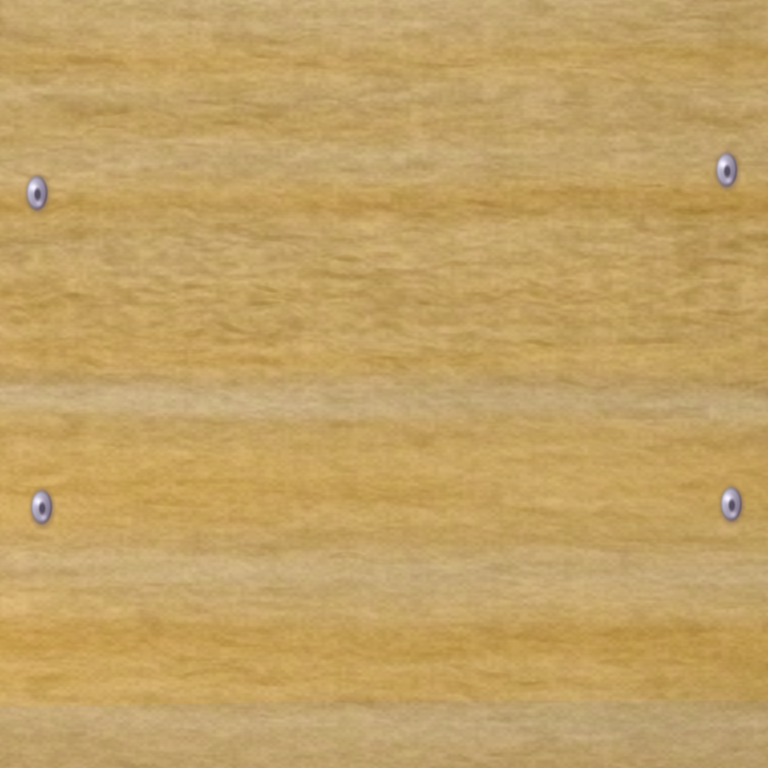
Write a Shadertoy shader that draws this texture.

```glsl
// A pale golden plywood board with horizontal bands, short wavy flecks
// and four small metal screws. The bands are summed bell curves, the grain
// is stretched value noise, and the screws are shaded soft ellipses.

float hash(vec2 p) {
    return fract(sin(dot(p, vec2(127.1, 311.7))) * 43758.5453);
}

float noise(vec2 p) {
    vec2 cell = floor(p), f = fract(p);
    f = f * f * (3.0 - 2.0 * f);
    return mix(mix(hash(cell), hash(cell + vec2(1, 0)), f.x),
               mix(hash(cell + vec2(0, 1)), hash(cell + vec2(1, 1)), f.x), f.y);
}

float fbm(vec2 p) {
    float sum = 0.0, weight = 0.5;
    for (int i = 0; i < 4; i++) {
        sum += weight * noise(p);
        p = p * 2.03 + vec2(17.3, 9.1);
        weight *= 0.5;
    }
    return sum / 0.9375;
}

// Bell curve around a height
float band(float y, float center, float width) {
    float d = (y - center) / width;
    return exp(-d * d);
}

vec3 wood(vec2 p) {
    // Heights drift slowly, so that the bands are not ruled lines
    float y = p.y + 0.018 * (fbm(vec2(p.x * 2.5, p.y * 7.0)) - 0.5);

    // Pale sapwood against golden heartwood
    float pale = 0.42;
    pale += 0.30 * band(y, 0.99, 0.05) + 0.25 * band(y, 0.875, 0.018);
    pale += 0.35 * band(y, 0.795, 0.030) + 0.15 * band(y, 0.68, 0.030);
    pale += 0.50 * band(y, 0.478, 0.024) + 0.42 * band(y, 0.255, 0.035);
    pale -= 0.20 * band(y, 0.925, 0.018) + 0.25 * band(y, 0.735, 0.022);
    pale -= 0.20 * band(y, 0.535, 0.025) + 0.25 * band(y, 0.37, 0.060);
    pale -= 0.42 * band(y, 0.165, 0.028) + 0.20 * band(y, 0.115, 0.025);

    // Darker streaks and seams
    float shade = 0.025 * band(y, 0.925, 0.012) + 0.025 * band(y, 0.845, 0.015);
    shade += 0.045 * band(y, 0.728, 0.016) + 0.015 * band(y, 0.61, 0.070);
    shade += 0.040 * band(y, 0.505, 0.014) + 0.015 * band(y, 0.43, 0.012);
    shade += 0.025 * band(y, 0.295, 0.012) + 0.030 * band(y, 0.17, 0.020);

    // Sharp joint to the greyish bottom strip
    float joint = 0.0805 + 0.007 * smoothstep(0.0, 0.5, p.x);
    float strip = 1.0 - smoothstep(-0.0015, 0.0015, p.y - joint);
    pale = mix(pale, 0.70 + 0.25 * band(p.y, 0.06, 0.025), strip);
    shade = mix(shade, 0.035 - 0.020 * band(p.y, 0.06, 0.025), strip);

    // Long faint streaks
    float streak = fbm(vec2(p.x * 4.0, y * 60.0)) - 0.5;

    // Short flecks whose slope wanders, with rougher grain between them
    float slope = 0.35 * (noise(p * vec2(5, 9) + 3.0) - 0.35);
    vec2 warp = 0.012 * vec2(0.0, noise(p * vec2(22, 40)) - 0.5);
    vec2 grain = p + warp + vec2(0.0, 0.02 * slope * sin(p.x * 24.0) + 0.05 * p.x);
    float fleck = noise(grain * vec2(42, 135)) - 0.5;
    float rough = noise(grain * vec2(85, 190) + 11.0) - 0.5;
    float fuzz = noise(p * vec2(190, 230) + 40.0) - 0.5;
    float lively = 0.65 + 0.55 * band(y, 0.63, 0.11) + 0.25 * band(y, 0.88, 0.12);

    pale += 0.25 * streak + 0.35 * (fbm(p * vec2(4, 18) + 7.0) - 0.5);
    vec3 color = mix(vec3(0.775, 0.625, 0.335), vec3(0.760, 0.665, 0.490), clamp(pale, 0.0, 1.0));
    color -= shade * vec3(1.0, 1.05, 1.0);
    color += 0.075 * streak + lively * (0.060 * fleck + 0.050 * rough) + 0.045 * fuzz;

    // Soft darker dashes, thicker where the grain is lively
    float dash = smoothstep(0.60, 0.95, noise(grain * vec2(20, 95) + 23.0));
    color -= 0.050 * lively * dash * vec3(0.9, 1.0, 1.1);

    // Faint coloured blotches
    float tint = noise(p * vec2(50, 65) + 71.0) - 0.5;
    color += 0.025 * tint * vec3(0.4, -0.2, 1.0);

    // Warm light from the lower left, slight falloff to the right
    color += vec3(0.050, 0.030, 0.005) * exp(-4.0 * length(p - vec2(0.0, 0.24)));
    return color + 0.004 - 0.020 * smoothstep(0.75, 1.0, p.x);
}

vec3 addScrew(vec3 color, vec2 p) {
    float r = length(p / vec2(0.0145, 0.0235));
    float shadow = 1.0 - smoothstep(0.7, 1.3, length((p - vec2(0.001, -0.002)) / vec2(0.0155, 0.0245)));
    color = mix(color, vec3(0.50, 0.40, 0.33), 0.55 * shadow);

    // Domed head, lit from the upper left, with a bright patch
    float light = clamp(0.50 - 26.0 * p.x + 9.0 * p.y, 0.0, 1.0);
    vec3 metal = mix(vec3(0.46, 0.41, 0.50), vec3(0.82, 0.81, 0.88), light);
    metal -= 0.20 * smoothstep(0.65, 1.0, r);
    metal += 0.28 * exp(-dot(p + vec2(0.004, -0.007), p + vec2(0.004, -0.007)) / 0.00003);
    metal += 0.20 * exp(-dot(p - vec2(0.003, -0.014), p - vec2(0.003, -0.014)) / 0.00002);
    color = mix(color, metal, 1.0 - smoothstep(0.75, 1.08, r));

    // Dark oval socket
    float socket = length((p - vec2(0.001, -0.002)) / vec2(0.0055, 0.0100));
    return mix(color, vec3(0.28, 0.25, 0.32), 0.85 * (1.0 - smoothstep(0.35, 1.1, socket)));
}

void mainImage(out vec4 fragColor, in vec2 fragCoord) {
    vec2 p = fragCoord / iResolution.xy;
    vec3 color = wood(p);

    // Screws near the corners of a slightly skewed rectangle
    for (int i = 0; i < 4; i++) {
        float column = float(i % 2), row = float(i / 2);
        vec2 center = vec2(0.054 + 0.898 * column - 0.006 * row,
                           0.340 + 0.409 * row + 0.004 * column + 0.026 * column * row);
        color = addScrew(color, p - center);
    }
    fragColor = vec4(clamp(color, 0.0, 1.0), 1.0);
}
```
